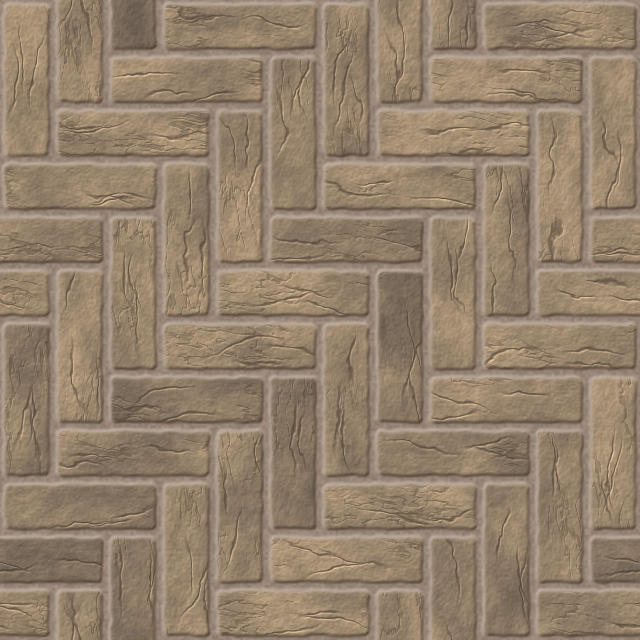
This texture is drawn by a WebGL 1 fragment shader. Its source:

```glsl
precision highp float;
// Herringbone paving of weathered clay bricks, each three cells long and one wide.
// Every cell finds its brick from its diagonal index; rounded boxes shape the joints,
// while noise and curved cracks form a height field lit from the upper left.

uniform vec2 u_resolution;

#define CELLS 12.0                     // cells across and down, a multiple of 6
#define JOINT 0.075                    // half the joint width, in cells
#define CORNER 0.10                    // corner radius, in cells
#define RELIEF 0.15                    // strength of the surface lighting
#define CRACK_DARK 0.50                // darkening inside cracks
#define TAN_CLAY vec3(0.635, 0.550, 0.445)
#define GREY_CLAY vec3(0.430, 0.375, 0.325)
#define MORTAR vec3(0.590, 0.515, 0.460)
#define RIM_LIGHT vec3(0.760, 0.700, 0.640)
#define SHADOW vec3(0.290, 0.235, 0.190)
#define TO_LIGHT vec2(-0.60, -0.80)    // y points down

float hash(vec2 p) {
  vec3 v = fract(p.xyx * 0.1031);
  v += dot(v, v.yzx + 33.33);
  return fract((v.x + v.y) * v.z);
}

float noise(vec2 p) {
  vec2 i = floor(p), f = fract(p);
  f = f * f * (3.0 - 2.0 * f);
  return mix(mix(hash(i), hash(i + vec2(1.0, 0.0)), f.x),
             mix(hash(i + vec2(0.0, 1.0)), hash(i + 1.0), f.x), f.y);
}

float fbm(vec2 p) {
  float sum = 0.0, amp = 0.533;
  for (int i = 0; i < 4; i++) {
    sum += amp * noise(p);
    p = p * 2.03 + 17.7;
    amp *= 0.5;
  }
  return sum;
}

float roundBox(vec2 p, vec2 extent, float r) {
  vec2 q = abs(p) - extent + r;
  return length(max(q, 0.0)) + min(max(q.x, q.y), 0.0) - r;
}

// Offset that gives each brick its own piece of noise.
vec2 brickOffset(vec2 id) {
  return 60.0 * vec2(hash(id + 3.1), hash(id + 41.7));
}

// Signed distance to the slightly uneven brick outline.
float outline(vec2 p, vec2 id) {
  float wobble = 0.04 * (noise((p + brickOffset(id)) * 5.0) - 0.5);
  return roundBox(p - vec2(1.5, 0.5), vec2(1.5, 0.5) - JOINT, CORNER) + wobble;
}

// Brick face: x is the height, y the depth of cracks.
vec2 surface(vec2 p, vec2 id) {
  vec2 s = p + brickOffset(id);
  float warp = fbm(s * vec2(1.5, 2.5)) - 0.5;
  float height = 0.10 * fbm(s * vec2(3.0, 5.0)) + 0.025 * noise(s * vec2(20.0, 24.0));

  // Fine folds along the length, in patches
  float fold = abs(2.0 * fbm(s * vec2(1.2, 5.0) + 2.0 * warp) - 1.0);
  float folded = smoothstep(0.45, 0.75, noise(s * 1.2 + 9.0));
  float cut = 0.55 * folded * (1.0 - smoothstep(0.0, 0.11, fold));

  // Long bent cracks with a raised lower lip
  for (int i = 0; i < 3; i++) {
    vec2 k = id + 23.0 * float(i + 1);
    float dx = p.x - mix(0.4, 2.6, hash(k));
    float bend = dx * (hash(k + 2.3) - 0.5) * 0.6 + dx * dx * (hash(k + 4.9) - 0.5) * 0.5;
    float dy = p.y - mix(0.25, 0.85, hash(k + 7.1)) - bend - 0.4 * warp;
    float reach = 1.0 - smoothstep(0.2, 0.4 + 0.7 * hash(k + 9.7), abs(dx));
    float width = 0.02 + 0.035 * noise(s * 4.0);
    cut = max(cut, reach * (1.0 - smoothstep(0.0, width, abs(dy))));
    height += 0.025 * reach * smoothstep(-0.03, 0.06, dy);
  }
  return vec2(height - 0.05 * cut, cut);
}

void main() {
  // Herringbone layout: three upright cells, then three lying ones, on each diagonal
  vec2 uv = gl_FragCoord.xy / u_resolution;
  vec2 q = vec2(uv.x, 1.0 - uv.y) * CELLS;
  vec2 cell = floor(q);
  float k = mod(cell.x + cell.y, 6.0);
  bool lying = k > 2.5;
  vec2 start = cell - (lying ? vec2(k - 3.0, 0.0) : vec2(0.0, k));
  vec2 p = lying ? q - start : (q - start).yx;
  vec2 light = lying ? TO_LIGHT : TO_LIGHT.yx;
  vec2 id = mod(start, CELLS);
  vec2 s = p + brickOffset(id);

  // Clay tone: one shade per brick plus mottling
  float tone = 0.30 + 0.65 * sqrt(hash(id + 11.3)) + 1.3 * (fbm(s * vec2(1.0, 1.6)) - 0.5);
  vec3 clay = mix(GREY_CLAY, TAN_CLAY, clamp(tone, 0.0, 1.15));
  clay *= 0.92 + 0.16 * fbm(s * 9.0);

  // Relief and cracks
  vec2 face = surface(p, id);
  float slope = (face.x - surface(p + light * 0.03, id).x) / 0.03;
  clay *= 1.0 + RELIEF * clamp(slope, -2.5, 2.5);
  clay = mix(clay, SHADOW, CRACK_DARK * face.y);

  // Joints: grainy mortar, pale rim on lit edges, shadow on the far edges
  float d = outline(p, id);
  float facing = clamp((outline(p + light * 0.02, id) - d) / 0.02, -1.0, 1.0);
  vec3 mortar = MORTAR * (0.91 + 0.18 * noise(q * 19.0));
  vec3 color = mix(clay, mortar, smoothstep(-0.025, 0.025, d));
  float rim = exp(-pow((d - 0.005) / 0.045, 2.0));
  float shade = exp(-pow((d + 0.015) / 0.038, 2.0));
  color = mix(color, RIM_LIGHT, rim * (0.15 + 0.70 * max(facing, 0.0)));
  color = mix(color, SHADOW, shade * 0.80 * max(-facing, 0.0));
  gl_FragColor = vec4(color, 1.0);
}
```
